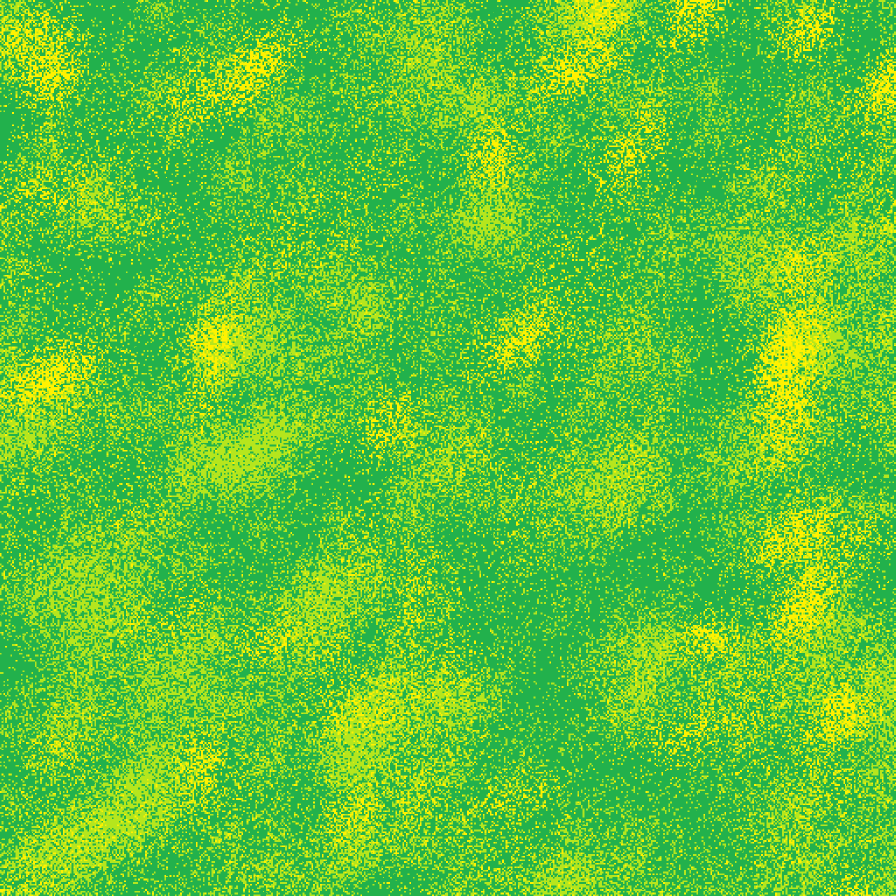
Write a WebGL 1 fragment shader that draws this texture.

```glsl
precision highp float;
// Draws lime and yellow spray-paint speckle in soft diagonal patches on green.

uniform vec2 u_resolution;

const vec3 GREEN = vec3(0.133, 0.694, 0.298);
const vec3 LIME = vec3(0.71, 0.902, 0.114);
const vec3 YELLOW = vec3(1.0, 0.949, 0.0);
const float GRAINS_ACROSS = 512.0;

float hash(vec2 p, float seed) {
  vec3 q = fract(vec3(p.xyx + seed * 17.37) * 0.1031);
  q += dot(q, q.yzx + 33.33);
  return fract((q.x + q.y) * q.z);
}

// Gaussian puff stretched along the given angle.
float puff(vec2 offset, float angle, float along, float across) {
  float c = cos(angle);
  float s = sin(angle);
  vec2 local = vec2(c * offset.x + s * offset.y, c * offset.y - s * offset.x);
  local /= vec2(along, across);
  return exp(-0.5 * dot(local, local));
}

// Summed paint from one jittered puff per cell; rarity favours few strong puffs.
float sprayLayer(vec2 uv, float cells, float strength, float rarity, float seed) {
  vec2 p = uv * cells;
  vec2 base = floor(p);
  float paint = 0.0;
  for (int y = -2; y <= 2; y++) {
    for (int x = -2; x <= 2; x++) {
      vec2 cell = base + vec2(float(x), float(y));
      vec2 center = cell + vec2(hash(cell, seed), hash(cell, seed + 1.0));
      float angle = 0.75 + 1.3 * (hash(cell, seed + 2.0) - 0.5);
      float along = mix(0.26, 0.58, hash(cell, seed + 3.0));
      float amount = strength * pow(hash(cell, seed + 4.0), rarity);
      paint += amount * puff(p - center, angle, along, 0.27);
    }
  }
  return paint;
}

// Chance that a grain is covered by a given amount of paint.
float coverage(float paint) {
  return 1.0 - exp(-paint);
}

vec3 grainColor(vec2 uv, float limeChance, float yellowChance) {
  vec2 grain = floor(uv * GRAINS_ACROSS);
  vec3 color = mix(GREEN, LIME, step(hash(grain, 3.0), limeChance));
  return mix(color, YELLOW, step(hash(grain, 8.0), yellowChance));
}

void main() {
  float side = min(u_resolution.x, u_resolution.y);
  vec2 uv = gl_FragCoord.xy / side;

  // Each paint has broad patches, smaller puffs and a thin even dust.
  float limePaint = 0.02
    + sprayLayer(uv, 11.0, 1.3, 3.0, 10.0)
    + sprayLayer(uv, 20.0, 0.45, 2.0, 20.0);
  float yellowPaint = 0.008
    + sprayLayer(uv, 9.0, 0.14, 2.0, 30.0)
    + sprayLayer(uv, 16.0, 1.3, 16.0, 40.0);
  float limeChance = coverage(limePaint);
  float yellowChance = coverage(yellowPaint);

  // Four samples per pixel smooth the grain edges.
  vec3 color = vec3(0.0);
  for (int j = 0; j < 2; j++) {
    for (int i = 0; i < 2; i++) {
      vec2 shift = (vec2(float(i), float(j)) - 0.5) * 0.5 / side;
      color += 0.25 * grainColor(uv + shift, limeChance, yellowChance);
    }
  }
  gl_FragColor = vec4(color, 1.0);
}
```
